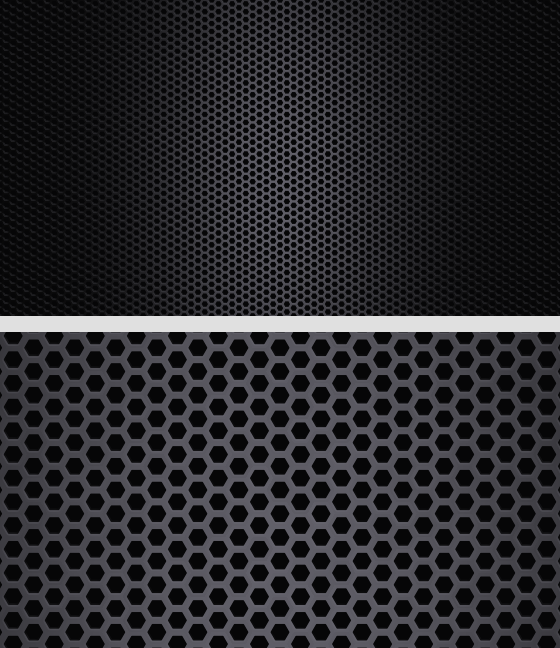
Top, the full canvas; bottom, a detail of the centre.
Reproduce this pattern procedurally as a Shadertoy shader.

```glsl
// Dark metal sheet with hexagonal holes in staggered columns under a soft central light.
#define DOWN 40.0                         // holes down the canvas
#define HOLE 0.35                         // hole inradius, in pitches
#define ROUNDING 0.06                     // corner radius of a hole
#define RIM_WIDTH 0.05                    // width of the bevel line
#define LIGHT_CENTER vec2(0.5, 0.43)
#define LIGHT_SIZE vec2(0.230, 0.78)
#define METAL_LIT vec3(0.375, 0.370, 0.405)
#define METAL_DARK vec3(0.030, 0.030, 0.032)
#define HOLE_COLOR vec3(0.022, 0.022, 0.026)
#define RIM_COLOR vec3(0.085, 0.085, 0.092)
#define VARIATION 0.05                    // brightness change between cells

float hash(vec2 p) {
    return fract(sin(dot(p, vec2(127.1, 311.7))) * 43758.5453);
}

// Signed distance to a rounded hexagon with a flat top.
float hexagonDistance(vec2 p, float inradius) {
    const vec3 k = vec3(-0.8660, 0.5, 0.5774);
    p = abs(p);
    p -= 2.0 * min(dot(k.xy, p), 0.0) * k.xy;
    float r = inradius - ROUNDING;
    p -= vec2(clamp(p.x, -k.z * r, k.z * r), r);
    return length(p) * sign(p.y) - ROUNDING;
}

// Offset from the nearest lattice point in xy, its position in zw.
vec4 hexCell(vec2 p) {
    const vec2 spacing = vec2(1.7321, 1.0);
    vec2 idA = round(p / spacing);
    vec2 idB = round(p / spacing - 0.5) + 0.5;
    vec2 a = p - idA * spacing;
    vec2 b = p - idB * spacing;
    return dot(a, a) < dot(b, b) ? vec4(a, idA) : vec4(b, idB);
}

void mainImage(out vec4 fragColor, in vec2 fragCoord) {
    vec2 uv = fragCoord / iResolution.xy;
    float pixel = DOWN / iResolution.y;
    vec2 p = (fragCoord - 0.5 * iResolution.xy) * pixel;

    // Lattice of holes
    vec4 cell = hexCell(p);
    float d = hexagonDistance(cell.xy, HOLE);
    float metalMask = smoothstep(-0.6 * pixel, 0.6 * pixel, d);

    // Elliptical light falling off towards the sides
    vec2 q = (uv - LIGHT_CENTER) / LIGHT_SIZE;
    float light = exp(-dot(q, q));
    float grain = 1.0 + VARIATION * (hash(cell.zw) - 0.5);
    vec3 metal = mix(METAL_DARK, METAL_LIT, light) * grain;
    vec3 color = mix(HOLE_COLOR, metal, metalMask);

    // Bevel catching light on the lower edge of each hole
    float facing = smoothstep(0.1, 0.9, dot(normalize(cell.xy + 1e-4), vec2(-0.45, -0.89)));
    float rim = 1.0 - smoothstep(RIM_WIDTH, RIM_WIDTH + pixel, abs(d));
    color += RIM_COLOR * rim * facing * (1.0 - 0.8 * light);

    fragColor = vec4(color, 1.0);
}
```
